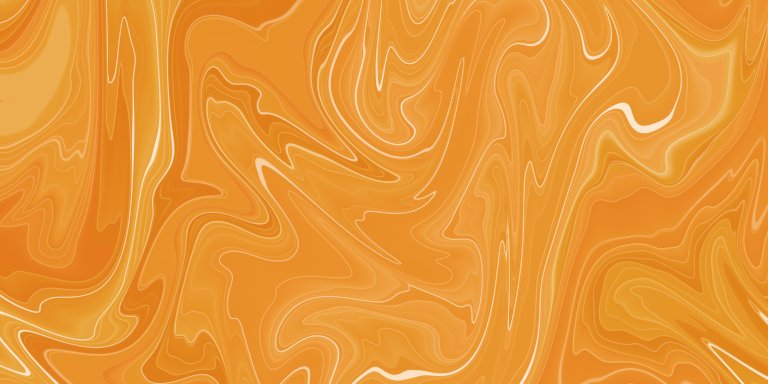
This background is drawn by a WebGL 1 fragment shader. Its source:

```glsl
precision highp float;

// Marbled liquid in amber and orange, threaded with thin cream veins.
// Layered sine shears fold the plane; a scalar on the folded plane is cut
// into tinted bands, and veins follow the contours between the bands.

uniform vec2 u_resolution;

const float FINE_RATIO = 3.1;   // fine bands per broad band

float hash(float n) {
  return fract(sin(n * 91.73 + 4.1) * 4371.57);
}

mat2 rotation(float angle) {
  float c = cos(angle), s = sin(angle);
  return mat2(c, s, -s, c);
}

// Area-preserving folds: alternating sine shears at rising frequency.
vec2 foldPlane(vec2 q) {
  float freq = 1.0;
  float slope = 0.95;
  for (int i = 0; i < 6; i++) {
    float phase = float(i) * 2.4;
    q = rotation(1.05) * q;
    q.x += slope / freq * sin(freq * q.y + phase + 0.7);
    q.y += slope / freq * sin(freq * q.x + phase * 1.7 + 2.1);
    freq *= 1.42;
    slope *= 0.88;
  }
  return q;
}

// Band coordinate: every integer is the border between two bands.
float bandCoordinate(vec2 q) {
  float t = 0.4 * q.x + 0.8 * sin(0.8 * q.y + 0.6 * sin(0.7 * q.x) + 1.0);
  float u = 2.4 * t;
  return u + 0.35 * sin(1.9 * u) + 0.1 * sin(2.7 * u + 1.3);
}

float marble(vec2 p) {
  return bandCoordinate(foldPlane(p * vec2(8.0, 5.6) + vec2(1.3, 0.4)));
}

// Tone that drifts across each band and steps at its border.
float bandTone(float u, float footprint) {
  float id = floor(u);
  float f = u - id;
  float own = mix(hash(id), hash(id + 0.5), f);
  float blend = clamp(1.3 * footprint, 0.02, 1.0);
  float tone = mix(own, hash(id + 1.0), smoothstep(1.0 - blend, 1.0, f));
  return mix(tone, 0.5, smoothstep(0.5, 1.3, footprint));
}

// Coverage of the vein on the nearest band border.
float vein(float u, float slope, float swell, float pixel) {
  float d = abs(fract(u + 0.5) - 0.5);
  float halfWidth = 0.0015 * slope + swell;
  float soft = 0.7 * pixel * slope;
  float line = 1.0 - smoothstep(halfWidth - soft, halfWidth + soft, d);
  return line * (1.0 - smoothstep(50.0, 150.0, slope));
}

vec3 amber(float tone) {
  vec3 deep = vec3(0.880, 0.490, 0.100);
  vec3 body = vec3(0.907, 0.575, 0.155);
  vec3 gold = vec3(0.920, 0.625, 0.220);
  vec3 pale = vec3(0.935, 0.685, 0.350);
  float s = clamp(tone, 0.0, 1.0) * 3.0;
  vec3 c = mix(deep, body, clamp(s, 0.0, 1.0));
  c = mix(c, gold, clamp(s - 1.0, 0.0, 1.0));
  return mix(c, pale, clamp(s - 2.0, 0.0, 1.0));
}

void main() {
  vec2 p = gl_FragCoord.xy / u_resolution.y;
  float pixel = 1.0 / u_resolution.y;

  // Band coordinate and its slope per unit of canvas height
  float u = marble(p);
  float e = 0.001;
  vec2 grad = vec2(marble(p + vec2(e, 0.0)), marble(p + vec2(0.0, e))) - u;
  float slope = length(grad) / e + 0.01;
  float fineU = u * FINE_RATIO + 0.4;
  float fineSlope = slope * FINE_RATIO;

  // Band colours, leaning to olive or to red
  float broad = bandTone(u, slope * pixel);
  float fine = bandTone(fineU + 60.0, fineSlope * pixel);
  float hue = bandTone(u * 0.7 + 30.0, slope * pixel) - 0.5;
  float tone = 0.43 + 1.05 * (broad - 0.5) + 0.55 * (fine - 0.5);
  vec3 color = amber(tone) + hue * vec3(-0.03, 0.03, -0.04);

  // Faint hairlines between the fine bands
  float hairline = vein(fineU, fineSlope, 0.0, pixel);
  float hairTint = hash(floor(fineU + 0.5) + 17.3);
  color = mix(color, vec3(0.97, 0.79, 0.52), 0.5 * hairTint * hairline);

  // Cream veins that swell along their length, with a soft rosy halo
  float strength = pow(hash(floor(u + 0.5) + 7.7), 1.2);
  float glint = 0.5 + 0.5 * sin(5.0 * p.x + 3.0 * sin(4.0 * p.y + 2.0 * p.x));
  float swell = 0.045 * strength * pow(glint, 6.0);
  float away = abs(fract(u + 0.5) - 0.5) / slope;
  float halo = exp(-away / 0.006) * strength * glint;
  color = mix(color, vec3(0.94, 0.65, 0.38), 0.3 * halo);
  float cream = vein(u, slope, swell, pixel) * strength * (0.7 + 0.3 * glint);
  color = mix(color, vec3(1.0, 0.92, 0.83), cream);

  gl_FragColor = vec4(color, 1.0);
}
```
